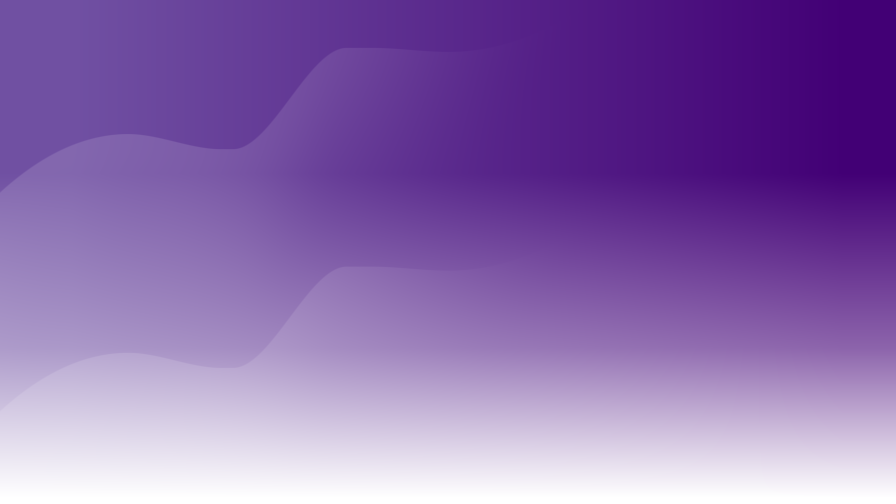
Give the GLSL for this background, as a Shadertoy shader.

```glsl
// Violet backdrop fading to white below, with two translucent waves on the left.

#define LILAC vec3(0.440, 0.315, 0.637)
#define INDIGO vec3(0.260, 0.000, 0.460)
#define VEIL_TOP 0.655
#define VEIL_KNEE 0.310
#define VEIL_KNEE_ALPHA 0.39
#define WAVE_COUNT 2
#define WAVE_SPACING 0.434
#define WAVE_ALPHA 0.13

// Height of the upper wave: crest, dip, steep rise, plateau, rising tail.
float waveHeight(float x) {
    float shoulder = max(0.143 - x, 0.0);
    float tail = max(x - 0.501, 0.0);
    float height = 0.734 - 5.67 * shoulder * shoulder;
    height -= 0.030 * smoothstep(0.143, 0.247, x);
    height += 0.201 * smoothstep(0.260, 0.387, x);
    height -= 0.008 * smoothstep(0.415, 0.501, x);
    return height + 3.96 * tail * tail;
}

// Opacity of one wave, fading diagonally away from its edge.
float waveAlpha(vec2 uv, float offset) {
    float depth = waveHeight(uv.x) - offset - uv.y;
    float edgeWidth = 0.7 * fwidth(depth);
    float inside = smoothstep(-edgeWidth, edgeWidth, depth);
    float diagonal = uv.x + 0.28 * (0.977 - offset - uv.y);
    float sideFade = 1.0 - smoothstep(0.28, 0.65, diagonal);
    float depthFade = 1.0 - 0.8 * smoothstep(0.0, 0.5, depth);
    return WAVE_ALPHA * inside * sideFade * depthFade;
}

// White veil: a slow start, then a quicker ramp to the bottom edge.
float veilAlpha(float y) {
    float upper = clamp((VEIL_TOP - y) / (VEIL_TOP - VEIL_KNEE), 0.0, 1.0);
    float lower = clamp((VEIL_KNEE - y) / (VEIL_KNEE - 0.012), 0.0, 1.0);
    return mix(VEIL_KNEE_ALPHA * upper, 1.0, lower);
}

void mainImage(out vec4 fragColor, in vec2 fragCoord) {
    vec2 uv = fragCoord / iResolution.xy;

    // Horizontal gradient under the veil
    vec3 color = mix(LILAC, INDIGO, clamp((uv.x - 0.08) / 0.86, 0.0, 1.0));
    color = mix(color, vec3(1.0), veilAlpha(uv.y));

    // Stacked waves
    for (int i = 0; i < WAVE_COUNT; i++) {
        color = mix(color, vec3(1.0), waveAlpha(uv, float(i) * WAVE_SPACING));
    }

    fragColor = vec4(color, 1.0);
}
```
